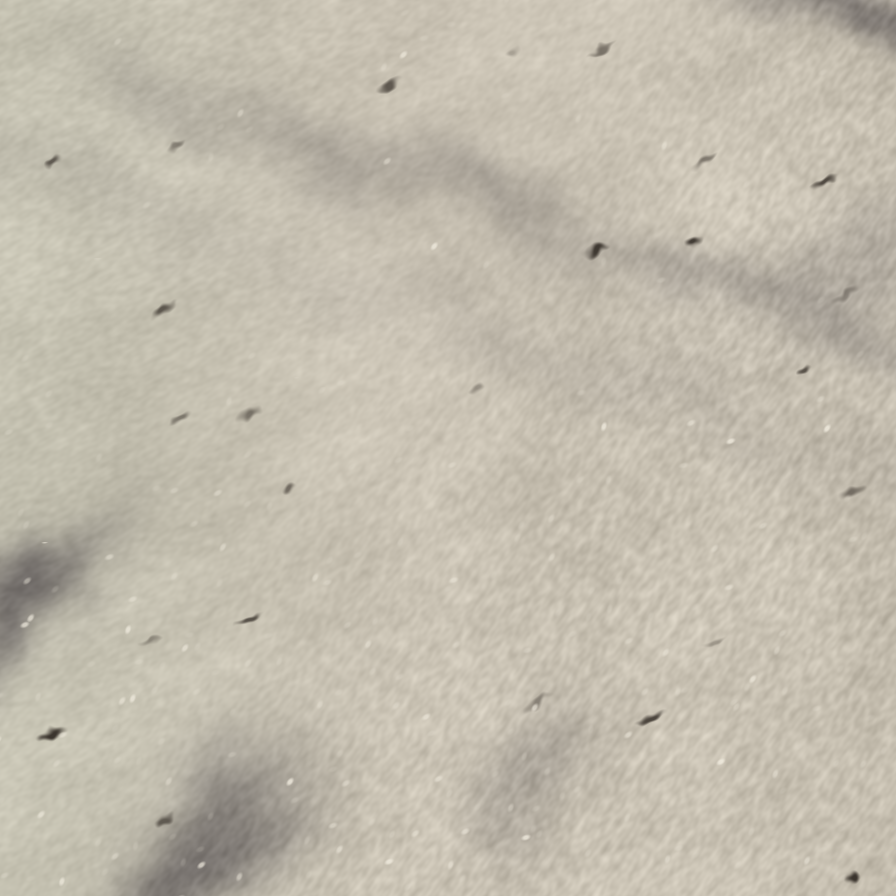
A three.js fragment shader for this texture:

```glsl
// Sunlit, worn sandy concrete with slanted grain, soft shadows, small pits and pale grit.
varying vec2 vUv;

float hash(vec2 p) {
  vec3 q = fract(vec3(p.xyx) * 0.1031);
  q += dot(q, q.yzx + 33.33);
  return fract((q.x + q.y) * q.z);
}

vec2 turn(vec2 p, float angle) {
  float c = cos(angle), s = sin(angle);
  return vec2(c * p.x + s * p.y, c * p.y - s * p.x);
}

float corner(vec2 cell, vec2 offset) {
  float angle = 6.2832 * hash(cell + 17.0);
  return dot(vec2(cos(angle), sin(angle)), offset);
}

// Gradient noise, roughly -0.7 to 0.7
float noise(vec2 p) {
  vec2 i = floor(p), f = fract(p);
  vec2 w = f * f * f * (f * (f * 6.0 - 15.0) + 10.0);
  vec2 e = vec2(1.0, 0.0);
  float low = mix(corner(i, f), corner(i + e, f - e), w.x);
  float high = mix(corner(i + e.yx, f - e.yx), corner(i + 1.0, f - 1.0), w.x);
  return mix(low, high, w.y);
}

// Fine grain stretched along one direction
float grain(vec2 p, float angle) {
  vec2 q = turn(p, angle) + 3.0;
  return 0.55 * noise(q * vec2(48.0, 105.0))
       + 0.50 * noise(q * vec2(95.0, 180.0) + 9.0)
       + 0.25 * noise(q * vec2(24.0, 62.0) + 31.0);
}

// Soft elliptical shadow
float blob(vec2 p, vec2 center, float angle, vec2 size) {
  vec2 q = turn(p - center, angle) / size;
  return exp(-dot(q, q));
}

// Soft straight shadow falling to the right
float band(vec2 p, float height, float width) {
  float d = (p.y - height + 0.35 * p.x) / width;
  return exp(-d * d);
}

float shadows(vec2 p) {
  vec2 q = p + 0.05 * vec2(noise(p * 7.0 + 5.0), noise(p * 7.0 + 40.0))
             + 0.02 * vec2(noise(p * 22.0 + 8.0), noise(p * 22.0 + 60.0));
  float patchy = 0.85 + 0.6 * noise(p * 6.0 + 21.0);
  float s = 0.27 * band(q, 0.96, 0.042) * patchy * smoothstep(0.0, 0.2, p.x);
  s += 0.10 * band(q, 0.82, 0.05) * patchy;
  s += 0.65 * band(q, 1.31, 0.035) * smoothstep(0.72, 0.98, p.x);
  s += 0.80 * blob(q, vec2(0.03, 0.325), 0.75, vec2(0.11, 0.042));
  s += 0.75 * blob(q, vec2(0.22, 0.04), 0.9, vec2(0.14, 0.060));
  s += 0.27 * blob(q, vec2(0.59, 0.13), 1.2, vec2(0.09, 0.060));
  s += 0.25 * blob(q, vec2(0.96, 0.71), 0.5, vec2(0.13, 0.060));
  return min(s, 0.9);
}

// Sparse ragged pits, leaning up to the right
float pits(vec2 p) {
  float result = 0.0;
  vec2 g = p * 8.0, home = floor(g);
  vec2 rag = 0.006 * vec2(noise(p * 75.0), noise(p * 75.0 + 50.0));
  for (int y = -1; y <= 1; y++) for (int x = -1; x <= 1; x++) {
    vec2 cell = home + vec2(float(x), float(y));
    vec2 center = cell + 0.15 + 0.7 * vec2(hash(cell + 71.0), hash(cell + 133.0));
    float chance = mix(0.2, 0.42, smoothstep(2.0, 5.0, cell.y));
    float present = step(hash(cell + 209.0), chance);
    vec2 size = vec2(mix(0.008, 0.020, hash(cell + 5.0)), mix(0.0045, 0.007, hash(cell + 11.0)));
    vec2 q = turn((g - center) / 8.0 + rag, mix(0.3, 0.65, hash(cell + 23.0))) / size;
    float depth = mix(0.25, 0.95, hash(cell + 307.0));
    result = max(result, present * depth * (1.0 - smoothstep(0.2, 1.15, length(q))));
  }
  return result;
}

// Pale grit, denser and brighter toward the bottom
float grit(vec2 p) {
  float result = 0.0;
  vec2 g = p * 42.0, home = floor(g);
  for (int y = -1; y <= 1; y++) for (int x = -1; x <= 1; x++) {
    vec2 cell = home + vec2(float(x), float(y));
    vec2 center = cell + vec2(hash(cell + 81.0), hash(cell + 143.0));
    float present = step(hash(cell + 219.0), mix(0.24, 0.04, smoothstep(0.1, 0.75, p.y)));
    vec2 q = turn(g - center, mix(0.3, 1.3, hash(cell + 37.0))) / vec2(0.24, 0.14);
    float shine = hash(cell + 317.0);
    shine = 0.2 + 0.8 * shine * shine * shine * shine;
    result = max(result, present * shine * (1.0 - smoothstep(0.3, 1.2, length(q))));
  }
  return result;
}

void main() {
  vec2 p = vUv;
  // Broad tone: greener on the left, warmer on the right
  vec3 color = mix(vec3(0.775, 0.762, 0.698), vec3(0.788, 0.760, 0.702), smoothstep(0.0, 0.5, p.x));
  color += 0.05 * noise(p * 3.5 + 2.0) + 0.035 * noise(turn(p, 0.4) * vec2(9.0, 18.0) + 14.0);

  color = mix(color, vec3(0.37, 0.35, 0.35), shadows(p));

  // Grain steepens and roughens toward the lower right
  float near = smoothstep(0.2, 1.1, p.x + 0.6 * (1.0 - p.y));
  color += mix(0.075, 0.125, near) * mix(grain(p, 0.5), grain(p, 0.95), near);

  color = mix(color, vec3(0.20, 0.175, 0.15), pits(p));
  color = mix(color, vec3(0.95, 0.93, 0.88), 0.8 * grit(p));
  gl_FragColor = vec4(color, 1.0);
}
```
